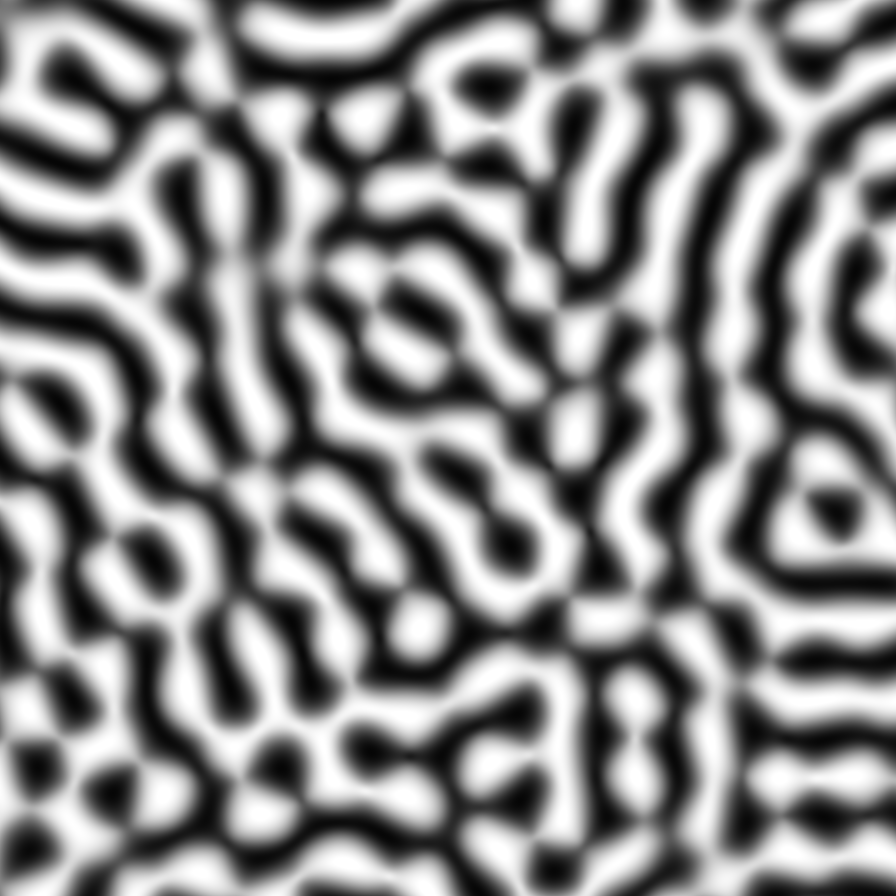
Reproduce this pattern procedurally as a Shadertoy shader.

```glsl
#define WAVES 44             // plane waves in the sum
#define STRIPES 11.7         // stripe periods across the canvas
#define SPREAD 0.16          // relative spread of the stripe width
#define DOMAINS 4.0          // regions of common direction per side
#define ALIGNMENT 1.3        // how strongly a region keeps its direction
#define SOFTNESS 0.15        // fades necks and junctions to grey
#define MID_TONE 0.55
#define CONTRAST 0.505
#define HIGHLIGHT_BEND 0.03  // gentle shoulder at both ends
#define SEED 17u

const float PI = 3.14159265;

uint scramble(uint n) {
    n = (n ^ 61u) ^ (n >> 16);
    n *= 9u;
    n ^= n >> 4;
    n *= 668265u;
    return n ^ (n >> 15);
}

float hash(uint n) {
    return float(scramble(scramble(n + SEED * 1013u)) & 65535u) / 65536.0;
}

// Random vector with components in -1..1 for a lattice cell
vec2 cellVector(vec2 cell) {
    uint n = uint(cell.x + 64.0) * 131u + uint(cell.y + 64.0) * 7919u;
    return 2.0 * vec2(hash(n), hash(n + 50021u)) - 1.0;
}

// Smooth field that favours a stripe direction, as a double-angle vector
vec2 directionField(vec2 p) {
    vec2 cell = floor(p), t = fract(p);
    t = t * t * t * (t * (t * 6.0 - 15.0) + 10.0);
    vec2 low = mix(cellVector(cell), cellVector(cell + vec2(1, 0)), t.x);
    vec2 high = mix(cellVector(cell + vec2(0, 1)), cellVector(cell + vec2(1, 1)), t.x);
    return mix(low, high, t.y);
}

// Stripe signal in -1..1: waves of one length, evened out by local amplitude
float labyrinth(vec2 p) {
    vec2 favoured = ALIGNMENT * directionField(p * DOMAINS);
    float height = 0.0, power = 0.0;
    vec2 slope = vec2(0.0);
    for (int i = 0; i < WAVES; i++) {
        uint id = uint(i) * 3u;
        float angle = PI * (float(i) + hash(id)) / float(WAVES);
        float stretch = 1.0 + SPREAD * (hash(id + 1u) - 0.5);
        vec2 wave = stretch * vec2(cos(angle), sin(angle));
        float phase = 2.0 * PI * (STRIPES * dot(wave, p) + hash(id + 2u));
        float weight = exp(dot(favoured, vec2(cos(2.0 * angle), sin(2.0 * angle))));
        height += weight * cos(phase);
        slope -= weight * wave * sin(phase);
        power += 0.5 * weight * weight;
    }
    float amplitude2 = height * height + dot(slope, slope);
    return height / sqrt(amplitude2 + SOFTNESS * power);
}

void mainImage(out vec4 fragColor, in vec2 fragCoord) {
    vec2 p = fragCoord / iResolution.y;
    float s = labyrinth(p);
    float grey = MID_TONE + CONTRAST * s - HIGHLIGHT_BEND * s * s;
    fragColor = vec4(vec3(clamp(grey, 0.0, 1.0)), 1.0);
}
```
